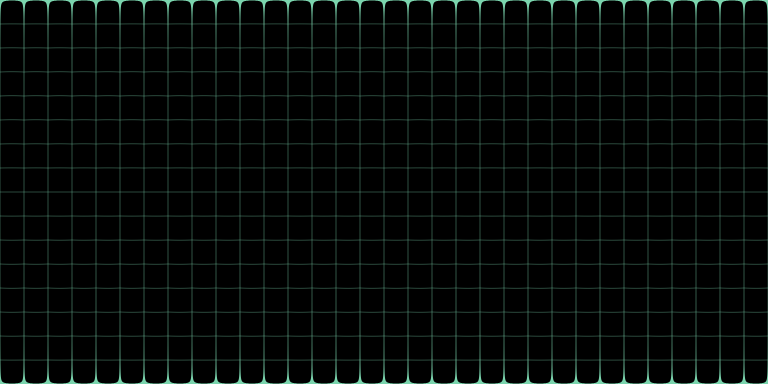
Give the GLSL for this pattern, as a Shadertoy shader.

```glsl
// Wireframe globe unrolled to longitude and latitude: a thin green grid on black.
// Meridians widen by 1 / cos(latitude) and merge in a thin rim at each pole;
// parallels are near-straight arcs that bow slightly toward the poles.

#define MERIDIANS 32.0
#define BANDS 16.0
#define FLARE_WIDTH 0.00035     // half width on the sphere, flares at the poles
#define MERIDIAN_WIDTH 0.0012   // half width added evenly to meridians
#define PARALLEL_WIDTH 0.0014   // half width of parallels
#define BOW 0.4                 // 0 straight parallels, 1 great-circle chords
#define LINE_COLOR vec3(0.48, 0.83, 0.68)
#define BACKGROUND vec3(0.0)
#define SUBROWS 4

const float PI = 3.14159265;

// Share of a pixel, centred at offset, that lies inside a band around zero.
float bandCoverage(float offset, float halfWidth, float pixel) {
    float low = max(offset - 0.5 * pixel, -halfWidth);
    float high = min(offset + 0.5 * pixel, halfWidth);
    return clamp((high - low) / pixel, 0.0, 1.0);
}

// Meridians: a constant width on the sphere widens in longitude near the poles.
float meridianCoverage(float longitude, float latitude, float pixel) {
    float cell = 2.0 * PI / MERIDIANS;
    float offset = longitude - cell * round(longitude / cell);
    float flare = asin(min(FLARE_WIDTH / max(cos(latitude), 1e-4), 1.0));
    return bandCoverage(offset, flare + MERIDIAN_WIDTH, pixel);
}

// Parallels: arcs between neighbouring meridians, part way to great circles.
float parallelCoverage(float longitude, float latitude, float pixel) {
    float cell = 2.0 * PI / MERIDIANS;
    float band = PI / BANDS;
    float limit = 0.5 * BANDS - 1.0;
    float ring = clamp(round(latitude / band), -limit, limit) * band;
    float fromCentre = (fract(longitude / cell) - 0.5) * cell;
    float chord = atan(tan(ring) * cos(fromCentre) / cos(0.5 * cell));
    return bandCoverage(latitude - mix(ring, chord, BOW), PARALLEL_WIDTH, pixel);
}

void mainImage(out vec4 fragColor, in vec2 fragCoord) {
    vec2 span = vec2(2.0 * PI, PI);
    vec2 pixel = span / iResolution.xy;
    vec2 globe = fragCoord * pixel - vec2(0.0, 0.5 * PI);

    // Average the steep polar flare over the height of the pixel.
    float meridian = 0.0;
    for (int i = 0; i < SUBROWS; i++) {
        float shift = (float(i) + 0.5) / float(SUBROWS) - 0.5;
        meridian += meridianCoverage(globe.x, globe.y + shift * pixel.y, pixel.x);
    }
    meridian /= float(SUBROWS);

    float parallel = parallelCoverage(globe.x, globe.y, pixel.y);
    float grid = 1.0 - (1.0 - meridian) * (1.0 - parallel);

    fragColor = vec4(mix(BACKGROUND, LINE_COLOR, grid), 1.0);
}
```
